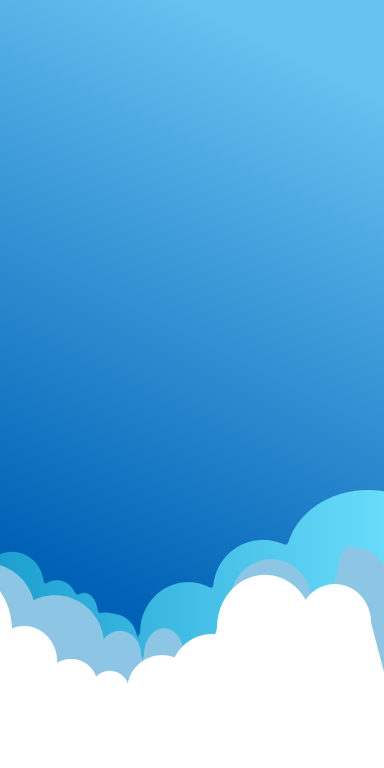
Give the GLSL for this background, as a WebGL 2 fragment shader.

```glsl
#version 300 es
precision highp float;
// Blue gradient sky above three layers of rounded clouds.

uniform vec2 u_resolution;
out vec4 fragColor;

const int LOBES = 8;
const float FLARE = 0.26; // widening of a lobe below its centre

const vec3 SKY_DEEP = vec3(0.0, 0.385, 0.715);
const vec3 SKY_LIGHT = vec3(0.40, 0.755, 0.94);
const vec3 TEAL = vec3(0.11, 0.625, 0.815);
const vec3 AQUA = vec3(0.41, 0.86, 0.98);
const vec3 HAZE = vec3(0.55, 0.775, 0.895);
const vec3 WHITE = vec3(1.0);

// Lobes: centre xy and radii, in percent of the canvas width.
const vec4 BACK[LOBES] = vec4[LOBES](
  vec4(3.1, 47.7, 8.3, 8.6), vec4(14.8, 43.2, 5.2, 5.7),
  vec4(21.9, 40.1, 3.6, 5.5), vec4(27.1, 36.5, 3.6, 3.9),
  vec4(29.4, 33.3, 6.3, 6.8), vec4(49.0, 35.4, 12.5, 13.0),
  vec4(68.5, 46.4, 13.0, 13.0), vec4(95.8, 54.2, 21.4, 18.2));

const vec4 MIDDLE[LOBES] = vec4[LOBES](
  vec4(-3.9, 40.6, 13.0, 12.8), vec4(14.3, 32.0, 12.8, 13.0),
  vec4(31.2, 29.7, 5.5, 6.0), vec4(42.7, 29.4, 5.2, 7.0),
  vec4(70.6, 42.4, 10.9, 12.0), vec4(94.3, 46.4, 7.3, 10.2),
  vec4(93.6, 50.3, 5.7, 6.9), vec4(91.3, 52.9, 3.1, 4.9));

const vec4 FRONT[LOBES] = vec4[LOBES](
  vec4(-9.9, 35.9, 13.0, 15.6), vec4(6.3, 27.6, 8.6, 9.4),
  vec4(18.5, 21.9, 6.8, 6.5), vec4(28.6, 20.3, 5.0, 5.0),
  vec4(42.2, 20.3, 9.1, 9.1), vec4(55.2, 22.9, 11.2, 12.0),
  vec4(69.0, 36.5, 12.5, 13.8), vec4(87.2, 38.0, 9.4, 9.9));

// Elliptic dome standing on a flared column.
float lobeDistance(vec2 p, vec4 lobe) {
  vec2 q = p - lobe.xy;
  vec2 radii = lobe.zw;
  radii.x += FLARE * max(-q.y, 0.0);
  q.y = max(q.y, 0.0);
  return (length(q / radii) - 1.0) * min(radii.x, radii.y);
}

float smoothMin(float a, float b, float k) {
  float h = max(k - abs(a - b), 0.0) / k;
  return min(a, b) - 0.25 * k * h * h;
}

float cloudDistance(vec2 p, vec4 lobes[LOBES], float blend) {
  float d = 1000.0;
  for (int i = 0; i < LOBES; i++) {
    d = smoothMin(d, lobeDistance(p, lobes[i]), blend);
  }
  return d;
}

float coverage(float d, float pixel) {
  return clamp(0.5 - d / pixel, 0.0, 1.0);
}

vec3 skyColor(vec2 p) {
  float t = (0.5 * p.x + p.y - 59.4) / 164.0;
  return mix(SKY_DEEP, SKY_LIGHT, clamp(t, 0.0, 1.0));
}

void main() {
  float pixel = 100.0 / u_resolution.x;
  vec2 p = gl_FragCoord.xy * pixel;

  // Layers from far to near
  vec3 color = skyColor(p);
  vec3 backColor = mix(TEAL, AQUA, p.x / 100.0);
  color = mix(color, backColor, coverage(cloudDistance(p, BACK, 1.2), pixel));
  color = mix(color, HAZE, coverage(cloudDistance(p, MIDDLE, 0.1), pixel));
  color = mix(color, WHITE, coverage(cloudDistance(p, FRONT, 0.1), pixel));

  fragColor = vec4(color, 1.0);
}
```
